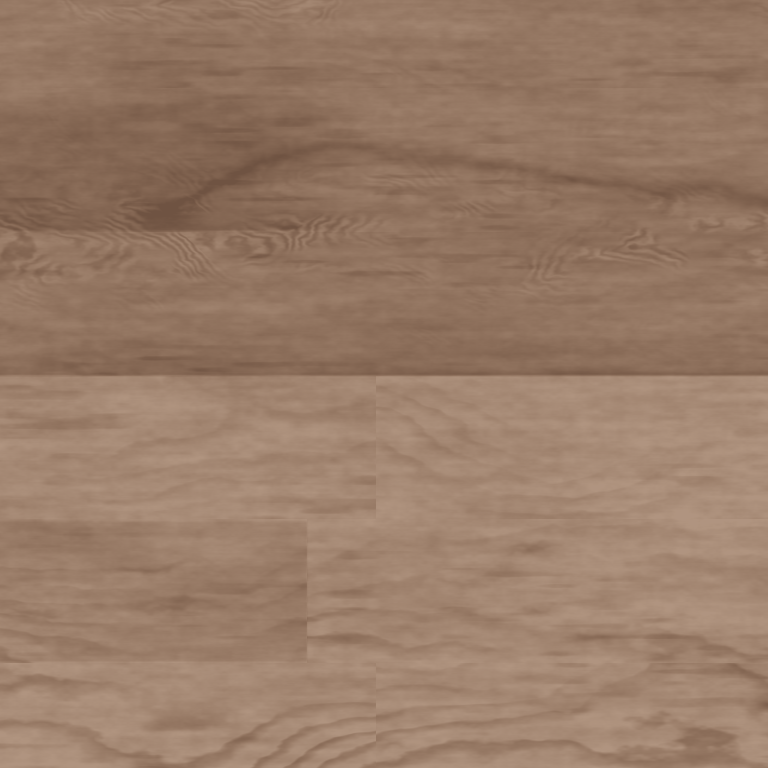
This texture is drawn by a WebGL 1 fragment shader. Its source:

```glsl
precision highp float;
// Horizontal brown oak floorboards with fine grain, rippled figure and one dark vein.
uniform vec2 u_resolution;

#define DARK_WOOD vec3(0.435, 0.325, 0.258)
#define LIGHT_WOOD vec3(0.668, 0.558, 0.478)
#define BOARD_HEIGHT 0.187
#define MAIN_SEAM 0.511
#define UPPER_TONE 0.62
#define LOWER_TONE 0.98
#define FIBRE_CONTRAST 0.36
#define RING_CONTRAST 0.40
#define RIPPLE_CONTRAST 0.17
#define PORE_CONTRAST 0.20
#define VEIN_CONTRAST 0.36
#define SEAM_SOFTNESS 0.0025

float hash(vec2 p) {
  return fract(sin(dot(p, vec2(127.1, 311.7))) * 43758.5453);
}

float noise(vec2 p) {
  vec2 cell = floor(p), f = fract(p);
  f = f * f * (3.0 - 2.0 * f);
  return mix(mix(hash(cell), hash(cell + vec2(1.0, 0.0)), f.x),
             mix(hash(cell + vec2(0.0, 1.0)), hash(cell + 1.0), f.x), f.y);
}

float fbm(vec2 p) {
  float sum = 0.0, weight = 0.5;
  for (int i = 0; i < 4; i++) {
    sum += weight * noise(p);
    p = p * 2.03 + 17.3;
    weight *= 0.5;
  }
  return sum;
}

float bell(float d, float width) {
  return exp(-d * d / (width * width));
}

// Growth rings: contours of a stretched height field, sharp on one side.
float rings(vec2 p, float seed) {
  float height = 20.0 * p.y + 5.0 * noise(vec2(p.x * 3.6 + seed, p.y * 7.0))
               + 1.1 * fbm(vec2(p.x * 13.0, p.y * 32.0) + seed);
  float phase = fract(height);
  return smoothstep(0.40, 0.84, phase) * (1.0 - smoothstep(0.84, 1.0, phase));
}

// Short slanted ripples that bend into chevrons and break up into flecks.
float ripples(vec2 p) {
  float bend = abs(fract(p.y * 9.0 + 1.4 * noise(p * vec2(6.0, 3.0))) - 0.5);
  float warp = fbm(p * vec2(22.0, 40.0));
  float wave = sin(190.0 * p.x + 42.0 * bend + 190.0 * p.y + 19.0 * warp);
  return wave * smoothstep(0.25, 0.75, noise(p * vec2(24.0, 48.0) + 4.0));
}

// Dark vein that climbs from a blotch, then sinks slowly to the right.
float vein(vec2 p) {
  float path = 0.715 + 0.092 * smoothstep(0.15, 0.43, p.x)
             - 0.062 * smoothstep(0.43, 1.0, p.x)
             + 0.026 * (fbm(vec2(p.x * 13.0, 2.0)) - 0.5);
  float width = 0.006 + 0.006 * noise(vec2(p.x * 9.0, 5.0));
  float line = bell(p.y - path, width) * smoothstep(0.17, 0.23, p.x);
  float halo = 0.25 * bell(p.y - path, 0.03) * smoothstep(0.15, 0.3, p.x);
  float blotch = bell(p.x - 0.21, 0.04) * bell(p.y - 0.718, 0.025);
  return 0.75 * line + halo + 0.8 * blotch;
}

// Scattered tapering smudges on the lower boards.
float smudges(vec2 p) {
  float sum = 0.0;
  p.y += 0.05 * (fbm(p * vec2(16.0, 30.0)) - 0.5);
  for (int i = 0; i < 7; i++) {
    float id = float(i);
    vec2 d = p - vec2(hash(vec2(id, 3.0)), 0.32 * hash(vec2(id, 8.0)));
    sum += bell(d.x, 0.02 + 0.05 * hash(vec2(id, 5.0))) * bell(d.y, 0.006);
  }
  return min(sum, 1.0);
}

void main() {
  vec2 p = gl_FragCoord.xy / u_resolution;

  // Board layout: rows, staggered end joints and a darker left board every third row.
  float level = (p.y - MAIN_SEAM) / BOARD_HEIGHT;
  float row = floor(level);
  float across = fract(level);
  float joint = 0.40 + 0.09 * mod(row, 2.0);
  float right = smoothstep(joint - SEAM_SOFTNESS, joint + SEAM_SOFTNESS, p.x);
  float stained = 1.0 - step(0.5, abs(mod(row, 3.0) - 1.0));
  float upper = smoothstep(MAIN_SEAM - SEAM_SOFTNESS, MAIN_SEAM + SEAM_SOFTNESS, p.y);
  float seed = row * 7.3 + 3.7 * step(joint, p.x) * step(row, -0.5);

  // Base tone of each board, with broad cloudy variation.
  float tone = mix(LOWER_TONE, UPPER_TONE, upper);
  float fade = mix(right, smoothstep(joint - 0.2, joint + 0.02, p.x), upper);
  tone -= mix(0.18, 0.25, upper) * stained * (1.0 - fade) * smoothstep(0.0, 0.02, across)
        * (1.0 - smoothstep(mix(0.97, 0.75, upper), 1.0, across));
  tone += 0.36 * (fbm(p * vec2(3.5, 10.0) + 2.0) - 0.47);

  // Fibres, fine mottling, pores and growth rings run along the boards.
  tone += FIBRE_CONTRAST * (fbm(vec2(p.x * 9.0 + seed, p.y * 85.0)) - 0.47);
  tone += 0.26 * (fbm(p * vec2(62.0, 110.0)) - 0.47);
  float pores = smoothstep(0.60, 0.92, noise(vec2(p.x * 15.0 + seed, p.y * 135.0)));
  tone -= PORE_CONTRAST * pores * smoothstep(0.3, 0.7, noise(p * vec2(5.0, 12.0) + seed));
  float figure = mix(0.35 + 0.65 * smoothstep(0.24, 0.08, p.y), 0.14, upper);
  figure *= smoothstep(0.15, 0.65, noise(p * vec2(4.0, 9.0) + 9.0));
  tone -= RING_CONTRAST * figure * rings(p, seed);

  // Ripples gather near the seam of the upper boards and at the top edge.
  float rippled = 0.12 + bell(p.y - 0.69, 0.06) + 0.5 * smoothstep(0.95, 1.0, p.y);
  rippled *= 0.15 + 0.85 * smoothstep(0.25, 0.6, noise(p * vec2(6.0, 13.0) + 6.0));
  tone += RIPPLE_CONTRAST * rippled * upper * ripples(p);

  // Vein, smudges, and the shadow above the main seam.
  tone -= VEIN_CONTRAST * vein(p) * step(1.0, row) + 0.28 * smudges(p) * (1.0 - upper);
  float drop = p.y - MAIN_SEAM;
  tone -= upper * (0.22 * exp(-max(drop, 0.0) / 0.028)
        + 0.18 * bell(drop, 0.006) * smoothstep(0.3, 0.65, p.x));

  // Mid tones are slightly redder than a straight blend.
  tone = clamp(tone, 0.0, 1.1);
  vec3 wood = mix(DARK_WOOD, LIGHT_WOOD, tone);
  wood -= vec3(0.0, 0.026, 0.048) * tone * max(1.0 - tone, 0.0);
  gl_FragColor = vec4(wood, 1.0);
}
```
